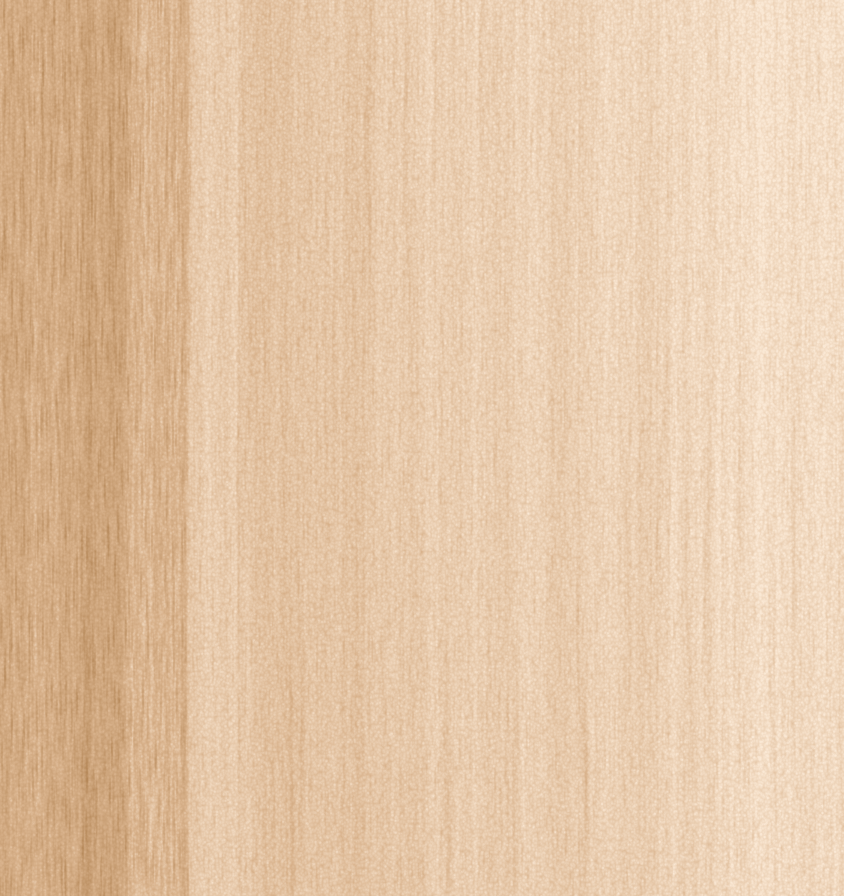
Give the GLSL for this texture, as a Shadertoy shader.

```glsl
vec2 hash2(vec2 p) {
    vec3 q = fract(vec3(p.xyx) * vec3(0.1031, 0.1030, 0.0973));
    q += dot(q, q.yzx + 33.33);
    return fract((q.xx + q.yz) * q.zy);
}

// Distance to the nearest scattered cell centre
float cellular(vec2 p) {
    vec2 cell = floor(p), local = fract(p);
    float nearest = 2.0;
    for (int j = -1; j <= 1; j++)
    for (int i = -1; i <= 1; i++) {
        vec2 offset = vec2(i, j);
        nearest = min(nearest, length(offset + hash2(cell + offset) - local));
    }
    return nearest;
}

// Vertical grain lines from layered sines
float grainLines(vec2 p) {
    float sum = 0.0, freq = 52.0;
    for (int i = 0; i < 8; i++) {
        float k = float(i);
        sum += sin(p.x * freq + 2.4 * k + 1.4 * sin(p.x * freq * 0.37 + k)
                   + 1.1 * sin(p.y * 3.0 + 1.7 * k));
        freq *= 1.5;
    }
    return sum;
}

// Thin wavering veins, sharp on the left and fading to the right
float veins(vec2 p) {
    float sum = 0.0;
    for (int i = 0; i < 20; i++) {
        float k = float(i);
        vec2 h = hash2(vec2(k, 7.0));
        float path = 0.28 + (k + h.x) * 0.034
                   + 0.004 * sin(p.y * 7.0 + 6.0 * h.y) + 0.0015 * sin(p.y * 23.0 + k);
        float reach = (p.y - h.y) / (0.1 + 0.16 * h.x);
        float side = (p.x - path) / (p.x > path ? 0.005 : 0.0016);
        sum += exp(-side * side - reach * reach);
    }
    return sum;
}

float stripe(float x, float centre, float width) {
    float d = (x - centre) / width;
    return exp(-d * d);
}

vec3 woodColor(float tone) {
    vec3 dark = vec3(0.75, 0.58, 0.405);
    vec3 tan_ = vec3(0.85, 0.70, 0.55);
    vec3 pale = vec3(0.95, 0.86, 0.765);
    return tone < 0.5 ? mix(dark, tan_, tone * 2.0) : mix(tan_, pale, tone * 2.0 - 1.0);
}

void mainImage(out vec4 fragColor, in vec2 fragCoord) {
    vec2 uv = fragCoord / iResolution.xy;
    vec2 p = fragCoord / iResolution.y;
    float x = uv.x + 0.0012 * sin(uv.y * 5.0);

    // Broad bands from dark heartwood to pale sapwood
    float heart = 1.0 - smoothstep(0.212, 0.23, x);
    float tone = 0.33 + 0.2 * smoothstep(0.148, 0.153, x);
    tone += 0.27 * smoothstep(0.214, 0.234, x);
    tone -= 0.11 * smoothstep(0.279, 0.284, x);
    tone += 0.15 * smoothstep(0.33, 0.62, x) + 0.13 * smoothstep(0.65, 0.92, x);
    tone += 0.09 * (uv.y - 0.5) * smoothstep(0.25, 0.5, x);

    // Individual light and dark stripes
    tone += 0.07 * stripe(x, 0.508, 0.007) + 0.05 * stripe(x, 0.385, 0.01);
    tone += 0.06 * stripe(x, 0.915, 0.025) + 0.07 * stripe(x, 0.05, 0.02);
    tone -= 0.17 * stripe(x, 0.104, 0.006) + 0.08 * stripe(x, 0.135, 0.02);
    tone -= 0.12 * stripe(x, 0.218, 0.005) + 0.04 * stripe(x, 0.675, 0.01);

    // Grain lines and veins
    tone += mix(0.015, 0.024, heart) * grainLines(vec2(x, p.y));
    tone -= 0.11 * veins(vec2(x, p.y));

    // Sparse dark pores and long fibres
    float pores = 1.0 - smoothstep(0.1, 0.32, cellular(p * vec2(170.0, 11.0) + 5.0));
    float fibres = cellular(p * vec2(250.0, 20.0)) - 0.45;
    tone += mix(0.1, 0.3, heart) * fibres;
    tone -= mix(0.07, 0.2, heart) * (pores - 0.15);

    // Fine mottling with small bright specks
    float mottle = cellular(p * vec2(165.0, 125.0) + 9.0) - 0.45;
    float speckle = cellular(p * vec2(300.0, 260.0)) - 0.45;
    float specks = 1.0 - smoothstep(0.08, 0.3, cellular(p * vec2(130.0, 150.0) + 31.0));
    tone -= 0.15 * mottle + 0.24 * speckle;
    tone += 0.1 * (specks - 0.15);

    fragColor = vec4(woodColor(clamp(tone, -0.2, 1.15)), 1.0);
}
```
